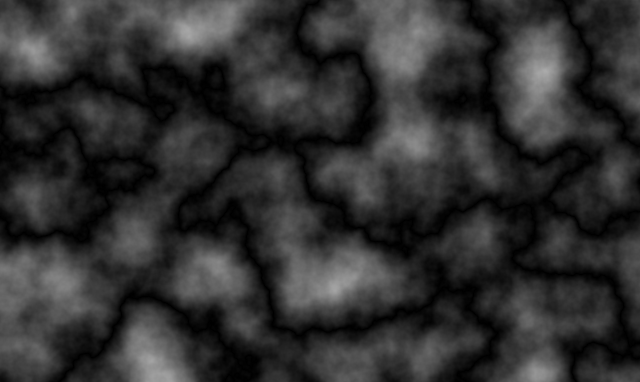
Write a Shadertoy shader that draws this texture.

```glsl
// Dark smoky turbulence: soft grey clouds divided by thin black veins.

const float CELLS_PER_HEIGHT = 3.0;
const int OCTAVES = 7;
const float LACUNARITY = 2.0;
const float GAIN = 0.48;
const float BRIGHTNESS = 0.82;
const vec2 FIELD_ORIGIN = vec2(37.3, 61.7);
const vec2 OCTAVE_SHIFT = vec2(17.37, 9.61);

// Integer hash of a lattice point, as a value from 0 to 1
float hash(ivec2 cell) {
    uvec2 q = uvec2(cell) * uvec2(1597334673u, 3812015801u);
    uint h = q.x ^ q.y;
    h = (h ^ (h >> 16)) * 2146121005u;
    h = (h ^ (h >> 15)) * 2221713035u;
    h ^= h >> 16;
    return float(h >> 8) / 16777216.0;
}

// Dot product of a random unit gradient with the offset from its corner
float cornerSlope(ivec2 cell, ivec2 corner, vec2 local) {
    float angle = 6.28319 * hash(cell + corner);
    return dot(vec2(cos(angle), sin(angle)), local - vec2(corner));
}

// Signed gradient noise with quintic blending
float gradientNoise(vec2 p) {
    ivec2 cell = ivec2(floor(p));
    vec2 f = fract(p);
    vec2 blend = f * f * f * (f * (f * 6.0 - 15.0) + 10.0);
    float low = mix(cornerSlope(cell, ivec2(0, 0), f),
                    cornerSlope(cell, ivec2(1, 0), f), blend.x);
    float high = mix(cornerSlope(cell, ivec2(0, 1), f),
                     cornerSlope(cell, ivec2(1, 1), f), blend.x);
    return mix(low, high, blend.y);
}

// Sum of octaves; those finer than a pixel fade out
float fractalNoise(vec2 p, float pixelSize) {
    float sum = 0.0;
    float amplitude = 1.0;
    for (int i = 0; i < OCTAVES; i++) {
        float visible = 1.0 - smoothstep(0.3, 0.8, pixelSize);
        sum += amplitude * visible * gradientNoise(p);
        p = p * LACUNARITY + OCTAVE_SHIFT;
        pixelSize *= LACUNARITY;
        amplitude *= GAIN;
    }
    return sum;
}

void mainImage(out vec4 fragColor, in vec2 fragCoord) {
    float scale = CELLS_PER_HEIGHT / iResolution.y;
    float field = fractalNoise(fragCoord * scale + FIELD_ORIGIN, scale);

    // Folding the field at zero makes the black veins
    float grey = BRIGHTNESS * abs(field);
    fragColor = vec4(vec3(clamp(grey, 0.0, 1.0)), 1.0);
}
```
